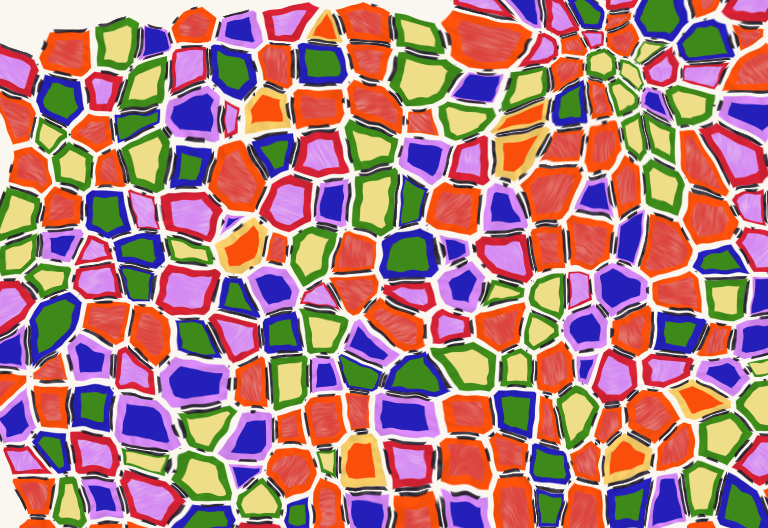
Write a Shadertoy shader that draws this pattern.

```glsl
// Felt-pen mosaic: rimmed polygons with coloured cores, white gaps and broken ink strokes.
#define CELLS 12.2      // cells per canvas height
#define JITTER 0.62     // scatter of the cell sites
#define SIZE_MIX 0.24   // random spread of cell sizes
#define CHECKER 0.12    // alternation of large and small cells
#define GAP 0.065       // half width of the white gaps
#define RIM 0.17        // widest coloured rim
#define INK 0.033       // half width of the ink strokes
#define INK_SHARE 0.66  // share of cell sides that carry ink
#define WOBBLE 0.07     // unsteadiness of the hand
#define CROWD 0.7       // extra density of the crowded corner

const vec3 PAPER = vec3(0.98, 0.965, 0.94);
const vec3 INK_COLOUR = vec3(0.13, 0.11, 0.16);
const vec3 ORANGE = vec3(0.98, 0.31, 0.04);
const vec3 SALMON = vec3(0.86, 0.26, 0.23);
const vec3 CRIMSON = vec3(0.83, 0.13, 0.20);
const vec3 LILAC = vec3(0.83, 0.53, 0.95);
const vec3 GREEN = vec3(0.24, 0.54, 0.10);
const vec3 CREAM = vec3(0.93, 0.87, 0.53);
const vec3 BLUE = vec3(0.14, 0.12, 0.72);
const vec3 AMBER = vec3(0.95, 0.79, 0.40);

vec2 hash22(vec2 p) {
    vec3 q = fract(p.xyx * vec3(0.1031, 0.1030, 0.0973));
    q += dot(q, q.yzx + 33.33);
    return fract((q.xx + q.yz) * q.zy);
}

float noise(vec2 p) {
    vec2 i = floor(p), f = fract(p);
    f = f * f * (3.0 - 2.0 * f);
    vec2 e = vec2(0.0, 1.0);
    return mix(mix(hash22(i).x, hash22(i + e.yx).x, f.x),
               mix(hash22(i + e.xy).x, hash22(i + e.yy).x, f.x), f.y);
}

vec2 noise2(vec2 p) {
    return vec2(noise(p), noise(p + 57.3)) - 0.5;
}

// Site position in xy, power weight in z
vec3 siteOf(vec2 id) {
    float checker = mod(id.x + id.y, 2.0) - 0.5;
    float weight = SIZE_MIX * (hash22(id + 91.0).x - 0.5) + CHECKER * checker;
    return vec3(id + 0.5 + JITTER * (hash22(id + 17.0) - 0.5), weight);
}

// Rim and core colours; neighbours are pushed towards different pairs
void pickPair(vec2 id, out vec3 rim, out vec3 core, out float pencil) {
    float t = fract(0.45 * id.x + 0.22 * id.y + 0.5 * hash22(id + 43.0).y);
    pencil = 0.0;
    if (t < 0.28)      { rim = ORANGE;  core = SALMON; pencil = 0.4; }
    else if (t < 0.48) { rim = CRIMSON; core = LILAC;  pencil = 0.45; }
    else if (t < 0.67) { rim = GREEN;   core = CREAM; }
    else if (t < 0.83) { rim = BLUE;    core = GREEN; }
    else if (t < 0.96) { rim = LILAC;   core = BLUE; }
    else               { rim = AMBER;   core = ORANGE; }
}

void mainImage(out vec4 fragColor, in vec2 fragCoord) {
    vec2 uv = fragCoord / iResolution.y;

    // Grid space, denser in the upper right, with slow drift and hand wobble
    vec2 off = uv - vec2(1.16, 0.87);
    float crowd = CROWD * exp(-dot(off, off) / 0.04);
    vec2 p = CELLS * (uv + off * crowd);
    p += 0.9 * noise2(p * 0.35) + WOBBLE * noise2(p * 3.5);
    float aa = max(0.8 * CELLS * (1.0 + crowd) / iResolution.y, 0.012);

    // Owning cell of the power diagram
    vec2 base = floor(p), id = base;
    vec3 site = vec3(0.0);
    float best = 1e5;
    for (int k = 0; k < 25; k++) {
        vec2 c = base + vec2(k % 5, k / 5) - 2.0;
        vec3 s = siteOf(c);
        float power = dot(p - s.xy, p - s.xy) - s.z;
        if (power < best) { best = power; id = c; site = s; }
    }

    // Nearest two sides, and the inner radius of the cell
    float side = 1e5, nextSide = 1e5, radius = 1e5;
    vec2 neighbour = id;
    for (int k = 0; k < 25; k++) {
        vec2 c = id + vec2(k % 5, k / 5) - 2.0;
        if (c == id) continue;
        vec3 s = siteOf(c);
        vec2 link = s.xy - site.xy;
        float len = length(link);
        float reach = 0.5 * (len + (site.z - s.z) / len);
        float d = reach - dot(p - site.xy, link) / len;
        radius = min(radius, reach);
        if (d < side) { nextSide = side; side = d; neighbour = c; }
        else nextSide = min(nextSide, d);
    }

    // Pen streaks and pencil hatching, turned per cell
    vec3 rim, core;
    float pencil;
    pickPair(id, rim, core, pencil);
    float turn = 3.14 * hash22(id + 5.0).x;
    vec2 along = vec2(cos(turn), sin(turn));
    vec2 grain = vec2(dot(p, along), dot(p, vec2(-along.y, along.x)));
    float hatch = noise(grain * vec2(5.0, 24.0)) * noise(grain * 4.0 + 9.0);
    core = mix(core, PAPER, pencil * hatch);
    rim *= 0.93 + 0.14 * noise(grain * vec2(3.0, 9.0));

    // Rim over paper, core inside the rim
    float rimEnd = GAP + min(RIM, 0.45 * max(radius - GAP, 0.12));
    rimEnd += 0.05 * (noise(p * 5.0 + 31.0) - 0.5);
    float inside = smoothstep(-aa, aa, side - GAP - 0.03 * (noise(p * 4.0) - 0.5));
    vec3 fill = mix(rim, core, smoothstep(-aa, aa, side - rimEnd));
    float filled = 1.0 - step(11.6 + 0.12 * id.x, site.y);
    filled *= step(0.0, id.x);
    vec3 colour = mix(PAPER, fill, inside * filled);

    // Ink strokes beside the rims, stopping short of the corners
    vec2 r = hash22(id * 7.0 + neighbour * 3.0 + 11.0);
    float stroke = 1.0 - smoothstep(-aa, aa, abs(side - 0.05 - 0.03 * (r.y - 0.5)) - INK);
    float trim = 0.05 + 0.13 * r.y;
    stroke *= smoothstep(trim - aa, trim + aa, nextSide - side);
    stroke *= step(r.x, INK_SHARE) * filled;
    colour = mix(colour, INK_COLOUR, stroke * (0.8 + 0.2 * noise(p * 9.0)));

    fragColor = vec4(colour, 1.0);
}
```
